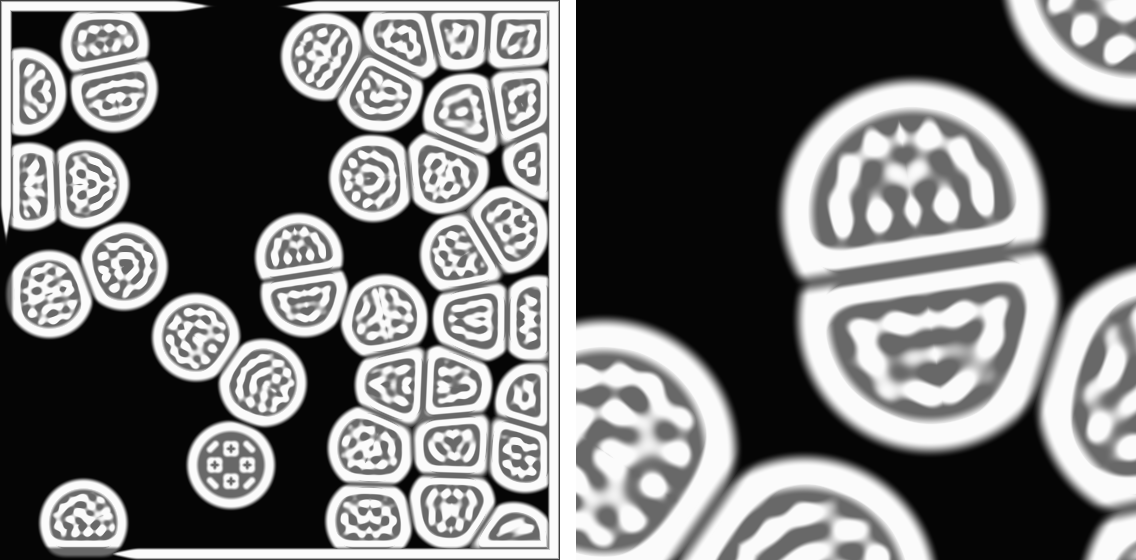
Left: the whole. Right: its middle third, enlarged.
Reproduce this pattern procedurally as a WebGL 2 fragment shader.

```glsl
#version 300 es
precision highp float;

uniform vec2 u_resolution;
out vec4 fragColor;

const float TAU = 6.2831853;
const float GRID = 8.0;
const float RADIUS = 0.078;
const float PERIOD = 0.022;

// Integer hash, three values in 0..1
vec3 hash3(ivec2 slot, int salt) {
    uvec3 v = uvec3(ivec3(slot + 50, salt + 7)) * 1664525u + 1013904223u;
    v.x += v.y * v.z; v.y += v.z * v.x; v.z += v.x * v.y;
    v ^= v >> 16u;
    v.x += v.y * v.z; v.y += v.z * v.x; v.z += v.x * v.y;
    return vec3(v >> 8u) / 16777216.0;
}

float smoothMin(float a, float b, float k) {
    float h = max(k - abs(a - b), 0.0) / k;
    return min(a, b) - h * h * k * 0.25;
}

float edgeDistance(vec2 p) {
    vec2 e = min(p, 1.0 - p);
    return min(e.x, e.y);
}

// Where colonies grow densely: right side, top left corner, bottom mound
float crowding(vec2 p) {
    float right = smoothstep(0.45, 0.68, p.x + 0.06 * cos(p.y * 14.0));
    float corner = 1.0 - smoothstep(0.2, 0.46, length(p - vec2(0.0, 0.95)));
    float mound = 1.0 - smoothstep(0.06, 0.2, length((p - vec2(0.42, 0.0)) * vec2(0.7, 1.0)));
    return max(max(right, corner), mound);
}

// Centre of the cell in a grid slot; false when the slot is empty
bool cellAt(ivec2 slot, out vec2 center) {
    vec3 h = hash3(slot, 1);
    center = (vec2(slot) + 0.5 + 0.64 * (h.xy - 0.5)) / GRID;
    bool inside = edgeDistance((vec2(slot) + 0.5) / GRID) > 0.0;
    return inside && h.z < mix(0.3, 0.88, crowding(center));
}

// Four small rings with diagonal dashes between them
float flower(vec2 q) {
    vec2 a = abs(q);
    a = vec2(max(a.x, a.y), min(a.x, a.y));
    vec2 petal = a - vec2(0.029, 0.0);
    float lobes = 0.0015 * cos(4.0 * atan(petal.y, petal.x + 1e-6));
    float ring = abs(length(petal) - 0.0105) - 0.004 + lobes;
    vec2 diagonal = vec2(a.x + a.y, a.x - a.y) * 0.7071;
    float dash = length(vec2(diagonal.x - 0.046, max(diagonal.y - 0.007, 0.0))) - 0.005;
    return 1.0 - smoothstep(-0.003, 0.004, min(ring, dash));
}

// Mirrored interference of waves: dots and short winding strokes
float mottle(vec2 q, ivec2 slot) {
    float sum = 0.0;
    for (int i = 0; i < 3; i++) {
        vec3 h = hash3(slot, 10 + i);
        float angle = TAU * h.x;
        float phase = dot(q, vec2(cos(angle), sin(angle))) * TAU / PERIOD;
        sum += (0.4 + 0.6 * h.z) * cos(phase + TAU * h.y);
    }
    return sum;
}

void main() {
    vec2 p = gl_FragCoord.xy / u_resolution;
    ivec2 base = ivec2(floor(p * GRID));
    vec2 center, home = vec2(9.0);
    ivec2 homeSlot = base;

    // Nearest cell
    for (int y = -2; y <= 2; y++)
    for (int x = -2; x <= 2; x++) {
        ivec2 slot = base + ivec2(x, y);
        if (cellAt(slot, center) && distance(p, center) < distance(p, home)) {
            home = center;
            homeSlot = slot;
        }
    }

    // Walls shared with neighbours and with the canvas edge
    float edge = edgeDistance(p);
    float shared_ = edge - 0.018;
    float nearest = 1.0;
    vec2 axis = vec2(1.0, 0.0);
    for (int y = -2; y <= 2; y++)
    for (int x = -2; x <= 2; x++) {
        ivec2 slot = homeSlot + ivec2(x, y);
        if (slot == homeSlot || !cellAt(slot, center)) continue;
        vec2 toward = center - home;
        float gap = length(toward);
        shared_ = smoothMin(shared_, dot(0.5 * (center + home) - p, toward / gap), 0.016);
        if (gap < nearest) {
            nearest = gap;
            axis = toward / gap;
        }
    }
    bool isolated = min(nearest, 2.0 * edgeDistance(home) - 0.036) > 2.0 * RADIUS - 0.006;

    // Interior strokes follow the walls, then break up
    vec2 q = p - home;
    float outer = RADIUS - length(q);
    float depth = smoothMin(outer, shared_, 0.018);
    vec2 mirrored = vec2(dot(q, axis), abs(dot(q, vec2(-axis.y, axis.x))));
    float broken = smoothstep(0.014, 0.028, depth);
    float wave = -cos(TAU * max(depth, 0.0) / PERIOD) * (1.0 - 0.45 * broken);
    wave += 0.6 * broken * mottle(mirrored, homeSlot);
    float ink = smoothstep(-0.6, 0.4, wave);
    if (isolated) ink = flower(q);

    // Thick outer rim and soft silhouette
    float rim = 1.0 - smoothstep(0.014, 0.022, outer);
    ink = max(ink, rim * smoothstep(0.0, 0.008, shared_));
    float body = smoothstep(-0.005, 0.005, smoothMin(outer, shared_ + 0.012, 0.012));
    float tone = body * mix(0.4, 1.0, ink);

    // Tapering strip along the canvas edge
    float halfWidth = 0.009 * smoothstep(0.15, 0.6, crowding(p));
    float strip = 1.0 - smoothstep(-0.003, 0.003, abs(edge - 0.011) - halfWidth);
    tone = max(tone, strip * smoothstep(0.0, 0.003, halfWidth));

    fragColor = vec4(vec3(mix(0.02, 0.985, tone)), 1.0);
}
```
